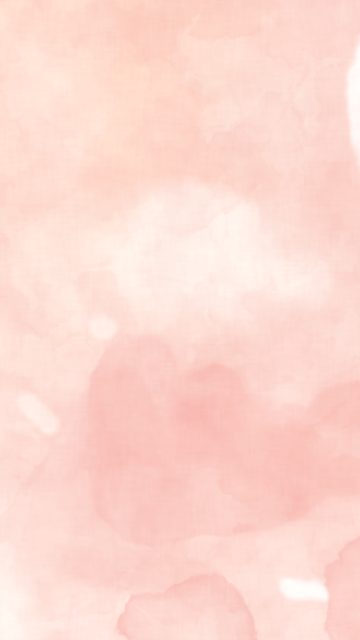
Reproduce this background procedurally as a Shadertoy shader.

```glsl
// Peach and rose watercolour washes with pale blooms on lightly woven paper.
#define PEACH vec3(1.0, 0.862, 0.795)
#define BLUSH vec3(0.988, 0.825, 0.79)
#define PALE  vec3(1.0, 0.895, 0.865)
#define CREAM vec3(1.0, 0.957, 0.932)
#define ROSE  vec3(0.982, 0.765, 0.73)
#define DEEP  vec3(0.965, 0.69, 0.67)
#define WARP 0.17
#define FRAY 0.05
#define MOTTLE 0.075
#define GRAIN 0.013
#define BACKRUN 0.34

float hash(vec2 p) {
    p = fract(p * vec2(0.1031, 0.1137));
    p += dot(p, p.yx + 33.33);
    return fract((p.x + p.y) * p.x * 17.3);
}

float noise(vec2 p) {
    vec2 i = floor(p), f = fract(p);
    f = f * f * (3.0 - 2.0 * f);
    return mix(mix(hash(i), hash(i + vec2(1, 0)), f.x),
               mix(hash(i + vec2(0, 1)), hash(i + vec2(1, 1)), f.x), f.y);
}

float fbm(vec2 p) {
    float sum = 0.0, amp = 0.52;
    for (int i = 0; i < 5; i++) {
        sum += amp * noise(p);
        p = mat2(1.6, 1.2, -1.2, 1.6) * p + 19.7;
        amp *= 0.5;
    }
    return sum;
}

// Approximate signed distance to an ellipse
float ellipse(vec2 p, vec2 centre, vec2 radius) {
    return (length((p - centre) / radius) - 1.0) * min(radius.x, radius.y);
}

float segment(vec2 p, vec2 a, vec2 b) {
    vec2 ab = b - a;
    return length(p - a - ab * clamp(dot(p - a, ab) / dot(ab, ab), 0.0, 1.0));
}

float fill(float d, float soft) {
    return 1.0 - smoothstep(-soft, soft, d);
}

// Pigment gathered just inside the drying edge
float rim(float d, float width) {
    return fill(d, 0.006) * exp(-abs(d) / width);
}

void mainImage(out vec4 fragColor, in vec2 fragCoord) {
    vec2 p = fragCoord / iResolution.x;
    p.y *= 1.7778 * iResolution.x / iResolution.y;

    // Wandering outlines with a finer frayed edge
    vec2 q = p + WARP * (vec2(fbm(p * 4.0 + 3.0), fbm(p * 4.0 + 41.0)) - 0.5);
    q += FRAY * (vec2(fbm(p * 17.0), fbm(p * 17.0 + 57.0)) - 0.5);
    vec2 near = mix(p, q, 0.45);
    float cloud = fbm(p * 3.0 + 8.0);
    float soft = mix(0.005, 0.05, smoothstep(0.35, 0.75, noise(p * 5.0 + 71.0)));

    // Ground: peach above, blush to the right, pale pink below
    vec3 col = mix(PEACH, BLUSH, smoothstep(0.35, 0.95, q.x + 0.5 * (cloud - 0.5)));
    col = mix(col, PALE, 0.9 * smoothstep(0.95, 0.6, q.y));
    col = mix(col, PALE, 0.5 * fill(ellipse(q, vec2(0.05, 1.1), vec2(0.2, 0.5)), 0.15));

    // Pale bloom falling to the right, with a thin arm above
    float arm = ellipse(q, vec2(0.72, 1.45), vec2(0.16, 0.09));
    col = mix(col, CREAM, 0.4 * fill(arm, soft + 0.03));
    col = mix(col, CREAM, 0.5 * fill(ellipse(q, vec2(0.5, 1.0), vec2(0.42, 0.2)), 0.12));
    float bloom = ellipse(near, vec2(0.48, 1.16), vec2(0.13, 0.11));
    bloom = min(bloom, ellipse(near, vec2(0.6, 1.06), vec2(0.25, 0.15)));
    bloom = min(bloom, ellipse(near, vec2(0.8, 1.0), vec2(0.11, 0.08)));
    col = mix(col, CREAM, 0.8 * fill(bloom, soft + 0.02));

    // Translucent veils over the middle right and lower left
    float veil = ellipse(q, vec2(0.83, 0.77), vec2(0.27, 0.13));
    veil = min(veil, ellipse(q, vec2(0.18, 0.47), vec2(0.22, 0.14)));
    veil = min(veil, ellipse(q, vec2(0.36, 0.24), vec2(0.22, 0.11)));
    col = mix(col, BLUSH, 0.6 * fill(veil, soft + 0.012));

    // Large rose wash built from merged lobes
    float wash = ellipse(near, vec2(0.6, 0.5), vec2(0.36, 0.2));
    wash = min(wash, ellipse(near, vec2(0.39, 0.68), vec2(0.15, 0.17)));
    wash = min(wash, ellipse(near, vec2(0.61, 0.67), vec2(0.08, 0.1)));
    wash = min(wash, ellipse(near, vec2(0.94, 0.55), vec2(0.12, 0.15)));
    wash = min(wash, ellipse(near, vec2(0.43, 0.41), vec2(0.17, 0.13)));
    col = mix(col, ROSE, 0.25 * fill(wash - 0.07, 0.12));
    col = mix(col, ROSE, (0.5 + 0.6 * cloud) * fill(wash, soft * 0.6 + 0.005));
    col = mix(col, DEEP, 0.25 * rim(wash, 0.02));

    // Deeper pigment and soft veins inside the wash
    col = mix(col, DEEP, 0.3 * fill(ellipse(q, vec2(0.41, 0.58), vec2(0.2, 0.2)), 0.14));
    float vein = segment(q, vec2(0.47, 0.72), vec2(0.83, 0.42));
    vein = min(vein, segment(q, vec2(0.38, 0.35), vec2(0.52, 0.47)));
    col = mix(col, DEEP, 0.4 * exp(-vein * vein / 0.0008));

    // Lower puddles with dark drying edges
    float puddle = ellipse(q, vec2(0.52, 0.0), vec2(0.2, 0.19));
    puddle = min(puddle, ellipse(q, vec2(1.03, 0.13), vec2(0.14, 0.18)));
    col = mix(col, ROSE, 0.35 * fill(puddle, 0.015));
    col = mix(col, DEEP, 0.6 * rim(puddle, 0.022));

    // Backruns: overlapping glazes with broken edges, crisp in places
    for (int i = 0; i < 4; i++) {
        float k = float(i);
        float level = fbm(q * (2.6 + 1.3 * k) + 23.0 * k + 5.0) - 0.54;
        float glaze = smoothstep(-soft, soft, level * 0.5);
        col = mix(col, mod(k, 2.0) < 1.0 ? CREAM : ROSE, 0.5 * BACKRUN * glaze);
        col = mix(col, DEEP, 0.2 * BACKRUN * exp(-abs(level) / 0.02));
    }

    // Bare paper: corner, right margin and small lifted spots
    float bare = ellipse(near, vec2(1.05, 1.5), vec2(0.08, 0.2));
    bare = min(bare, segment(near, vec2(0.8, 0.15), vec2(0.88, 0.135)) - 0.024);
    col = mix(col, vec3(1.0, 0.98, 0.97), 0.9 * fill(bare, 0.012));
    col = mix(col, CREAM, 0.9 * fill(ellipse(q, vec2(-0.04, 0.05), vec2(0.13, 0.2)), 0.06));
    float lift = min(segment(near, vec2(0.09, 0.67), vec2(0.14, 0.6)) - 0.025,
                     ellipse(near, vec2(0.28, 0.87), vec2(0.04, 0.03)));
    col = mix(col, CREAM, 0.7 * fill(lift, 0.012));

    // Granulation and paper weave, strongest in green and blue
    float weave = noise(p * vec2(30.0, 150.0)) + noise(p * vec2(150.0, 30.0)) - 1.0;
    float tone = MOTTLE * (fbm(p * 11.0 + 90.0) - 0.5) + GRAIN * weave;
    fragColor = vec4(clamp(col + tone * vec3(0.25, 1.0, 1.0), 0.0, 1.0), 1.0);
}
```
